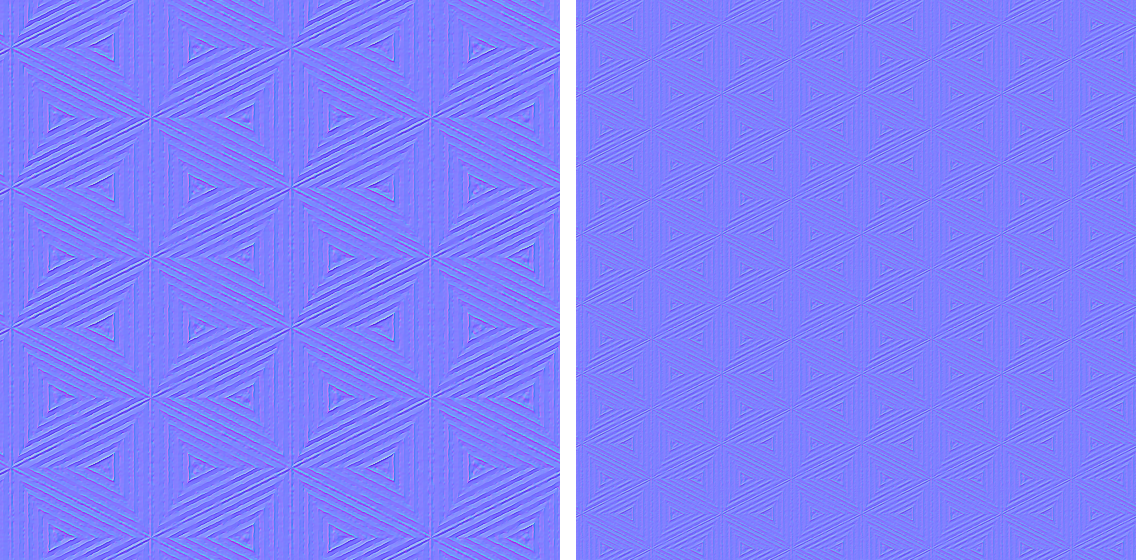
Left, the tile; right, the same tile 2 across and 2 down.
Give the GLSL for this texture map, as a Shadertoy shader.

```glsl
#define REPEATS 4.0
#define ORIGIN vec2(0.08, 0.66)
#define RINGS 28.0
#define GROOVE_WIDTH 0.0058
#define GROOVE_DEPTH 0.0046
#define WAVE_DEPTH 0.0006
#define GRAIN_DEPTH 0.0022
#define RAGGED 0.011
#define MITRE_WIDTH 0.05
#define SAMPLE_STEP 0.0033
#define BLUE_LIFT 0.4

float hash(vec2 p) {
    return fract(sin(dot(p, vec2(127.1, 311.7))) * 43758.5453);
}

// Value noise, cells per canvas, wrapping after a whole number of cells
float noise(vec2 uv, float cells, vec2 wrap) {
    vec2 p = uv * cells;
    vec2 i = floor(p);
    vec2 f = p - i;
    f = f * f * (3.0 - 2.0 * f);
    vec2 lo = mod(i, wrap);
    vec2 hi = mod(i + 1.0, wrap);
    return mix(mix(hash(lo), hash(vec2(hi.x, lo.y)), f.x),
               mix(hash(vec2(lo.x, hi.y)), hash(hi), f.x), f.y);
}

float bell(float x, float width) {
    return exp(-x * x / (width * width));
}

// Carved height, in units of one triangle side
float carvedHeight(vec2 uv) {
    vec2 p = uv * REPEATS - ORIGIN;

    // Three families of lines split the plane into triangles
    vec3 q = vec3(p.x, p.y - 0.5 * p.x, p.y + 0.5 * p.x);
    vec3 fold = abs(fract(q + 0.5) - 0.5);
    float inset = min(fold.x, min(fold.y, fold.z));
    float largest = max(fold.x, max(fold.y, fold.z));
    float second = fold.x + fold.y + fold.z - inset - largest;
    float side = inset == fold.x ? 0.0 : (inset == fold.y ? 1.0 : 2.0);
    vec3 cell = floor(q);
    vec2 triangle = mod(vec2(cell.x, cell.y + cell.z), 2.0);

    // Chips recur with the pattern; grain and wear span the whole canvas
    float grain = noise(uv, 256.0, vec2(256.0)) - 0.5;
    float chips = noise(uv, 128.0, vec2(64.0, 32.0)) - 0.5;
    float wear = 0.6 * noise(uv, 64.0, vec2(32.0, 16.0)) + 0.4 * noise(uv, 32.0, vec2(32.0));
    float d = abs(inset + RAGGED * (0.5 * chips + 0.3 * grain));

    // Sides differ in depth, but meet evenly at the mitres
    float apart = smoothstep(0.0, MITRE_WIDTH, second - inset);
    float sideGain = mix(0.8, side == 0.0 ? 0.55 : 1.0, apart);

    // Nested triangles: deep odd rings, shallow or raised even ones
    float ring = floor(d * RINGS);
    float jitter = 0.3 * (hash(vec2(ring, 4.0)) - 0.5);
    float offset = d - (ring + 0.5 + jitter) / RINGS;
    bool deep = mod(ring, 2.0) == 1.0;
    float strength = deep ? 0.7 : mix(-0.5, 0.3, hash(vec2(ring, 9.0)));
    strength += 0.9 * apart * (hash(vec2(ring + 3.0, side + 8.0)) - 0.5);
    strength += 0.4 * (hash(triangle + ring * 7.3) - 0.5);
    if (ring == 7.0) strength = 1.6;
    float groove = bell(offset, GROOVE_WIDTH);
    float broken = mix(0.25, 1.35, smoothstep(0.2, 0.65, wear));
    float h = -GROOVE_DEPTH * sideGain * strength * groove * broken;

    // Seams between triangles and soft terraces inside them
    h -= 0.7 * GROOVE_DEPTH * sideGain * bell(d, GROOVE_WIDTH) * broken;
    float waveGain = mix(1.0, side == 1.0 ? 2.0 : 0.8, apart);
    h += WAVE_DEPTH * waveGain * sin(6.2832 * 14.0 * d);

    // Grain gathers in rough rings, along mitres and in the core
    float rough = deep ? 0.0 : groove;
    float core = smoothstep(0.28, 0.31, d);
    float scuff = (1.0 - apart) * smoothstep(0.03, 0.08, d);
    h += GRAIN_DEPTH * grain * (0.3 + 1.2 * rough + 0.5 * scuff + 0.6 * core);
    h += 1.6 * GRAIN_DEPTH * chips * (0.2 + 0.6 * rough + 0.6 * scuff + 1.5 * core);
    return h;
}

void mainImage(out vec4 fragColor, in vec2 fragCoord) {
    vec2 uv = fragCoord / iResolution.xy;
    vec2 e = vec2(SAMPLE_STEP / REPEATS, 0.0);

    // Slope by central differences
    vec2 slope = vec2(carvedHeight(uv + e.xy) - carvedHeight(uv - e.xy),
                      carvedHeight(uv + e.yx) - carvedHeight(uv - e.yx));
    slope /= 2.0 * SAMPLE_STEP;

    // Tangent-space normal with green pointing down and a lifted blue
    vec3 normal = normalize(vec3(-slope.x, slope.y, 1.0));
    normal.z = mix(normal.z, 1.0, BLUE_LIFT);
    fragColor = vec4(0.5 + 0.5 * normal, 1.0);
}
```
